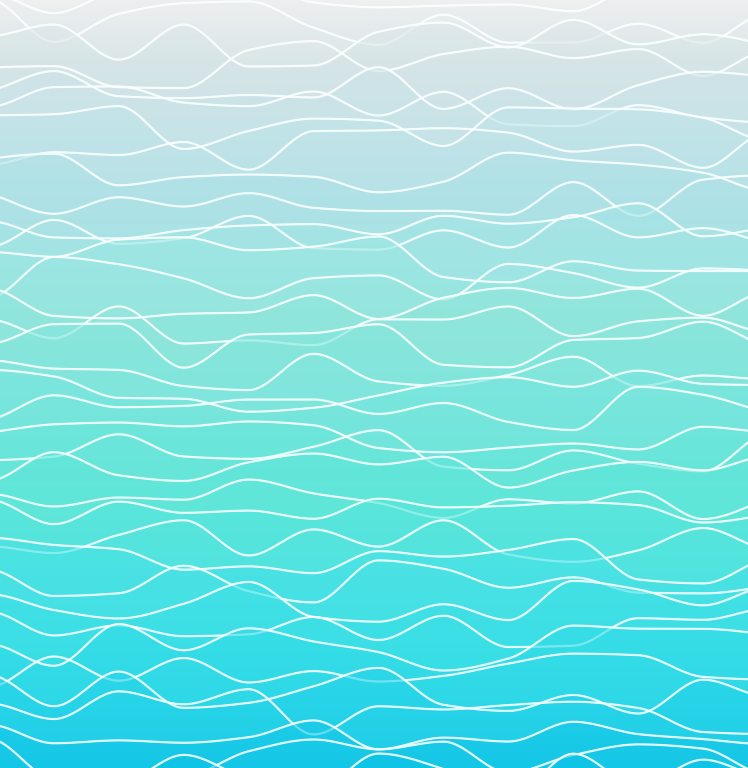
This background is drawn by a Shadertoy shader. Its source:

```glsl
const int LINE_COUNT = 38;
const float LINE_GAP = 0.0281;
const float KNOTS_ACROSS = 11.52;
const float KNOT_SHIFT = 0.17;
const float SWELL = 0.031;
const float HALF_STROKE = 0.0013;
const vec3 FOAM = vec3(0.985, 1.0, 1.0);

// Water colours from deep blue at the bottom to pale haze at the top
const vec3 WATER[13] = vec3[13](
    vec3(0.05, 0.76, 0.90), vec3(0.14, 0.82, 0.91), vec3(0.21, 0.87, 0.90),
    vec3(0.27, 0.88, 0.90), vec3(0.35, 0.90, 0.85), vec3(0.40, 0.90, 0.85),
    vec3(0.48, 0.90, 0.87), vec3(0.55, 0.90, 0.85), vec3(0.61, 0.90, 0.89),
    vec3(0.67, 0.88, 0.90), vec3(0.76, 0.89, 0.91), vec3(0.83, 0.89, 0.90),
    vec3(0.94, 0.94, 0.94));

vec3 waterColor(float height) {
    float position = clamp(height, 0.0, 1.0) * 12.0;
    int stop = min(int(position), 11);
    return mix(WATER[stop], WATER[stop + 1], position - float(stop));
}

float hash(vec2 cell) {
    vec3 q = fract(vec3(cell.xyx) * 0.1031);
    q += dot(q, q.yzx + 33.33);
    return fract((q.x + q.y) * q.z);
}

// Slope through a knot: flat at crests and troughs
float knotSlope(float before, float after) {
    float product = before * after;
    return product > 0.0 ? 2.0 * product / (before + after) : 0.0;
}

float knotHeight(float knot, float seed) {
    return hash(vec2(knot + 7.0, seed + 19.0)) * 2.0 - 1.0;
}

// Smooth curve through random knots: x is its height, y its slope
vec2 wave(float x, float seed) {
    float knot = floor(x);
    float t = x - knot;
    float a = knotHeight(knot - 1.0, seed);
    float b = knotHeight(knot, seed);
    float c = knotHeight(knot + 1.0, seed);
    float d = knotHeight(knot + 2.0, seed);
    float startSlope = knotSlope(b - a, c - b);
    float endSlope = knotSlope(c - b, d - c);
    float s = 1.0 - t;
    float height = mix(b, c, t * t * (3.0 - 2.0 * t))
                 + t * s * (startSlope * s - endSlope * t);
    float slope = 6.0 * t * s * (c - b)
                + startSlope * s * (1.0 - 3.0 * t)
                + endSlope * t * (3.0 * t - 2.0);
    return vec2(height, slope);
}

float strokeMask(float offset, float slope, float pixel) {
    float dist = abs(offset) * inversesqrt(1.0 + slope * slope);
    return 1.0 - smoothstep(HALF_STROKE - 0.5 * pixel, HALF_STROKE + 0.7 * pixel, dist);
}

void mainImage(out vec4 fragColor, in vec2 fragCoord) {
    vec2 uv = fragCoord / iResolution.xy;
    float pixel = 1.0 / iResolution.y;
    float aspect = iResolution.x / iResolution.y;
    float x = uv.x * KNOTS_ACROSS + KNOT_SHIFT;
    vec3 color = waterColor(uv.y);

    // Layers from the far top to the near bottom
    for (int i = -1; i < LINE_COUNT; i++) {
        float layer = float(i);
        float base = 1.0 - layer * LINE_GAP;
        vec2 curve = wave(x, layer) * SWELL;
        float offset = uv.y - base - curve.x;
        float slope = curve.y * KNOTS_ACROSS / aspect;

        // Every second line tops a translucent sheet of water
        if (i % 2 == 0) {
            float below = 1.0 - smoothstep(-pixel, pixel, offset);
            vec3 sheet = waterColor(mix(uv.y, base - LINE_GAP, 0.5));
            color = mix(color, sheet, 0.6 * below);
        }
        color = mix(color, FOAM, 0.88 * strokeMask(offset, slope, pixel));
    }
    fragColor = vec4(color, 1.0);
}
```
